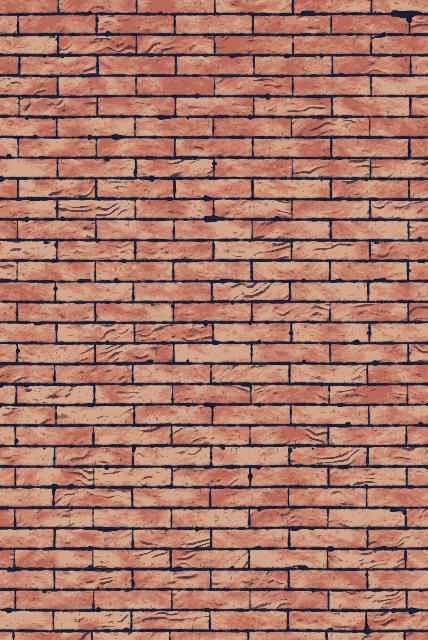
This texture is drawn by a WebGL 1 fragment shader. Its source:

```glsl
precision highp float;
uniform vec2 u_resolution;

float hash(vec2 p) {
  vec3 q = fract(p.xyx * 0.1031);
  q += dot(q, q.yzx + 33.33);
  return fract((q.x + q.y) * q.z);
}

float noise(vec2 p) {
  vec2 i = floor(p), f = fract(p);
  f = f * f * (3.0 - 2.0 * f);
  return mix(mix(hash(i), hash(i + vec2(1, 0)), f.x),
             mix(hash(i + vec2(0, 1)), hash(i + vec2(1, 1)), f.x), f.y);
}

float fbm(vec2 p) {
  float sum = 0.0, amp = 0.53;
  for (int i = 0; i < 4; i++) {
    sum += amp * noise(p);
    p = mat2(1.6, 1.2, -1.2, 1.6) * p + 7.3;
    amp *= 0.5;
  }
  return sum;
}

// Folded clay: stretched ridges over a crumbly base
float clayHeight(vec2 p, float folds) {
  vec2 q = p + 0.45 * vec2(noise(p * 1.7), noise(p * 1.9 + 31.0));
  float ridge = 1.0 - abs(2.0 * noise(q * vec2(0.9, 3.4)) - 1.0);
  return folds * ridge * 0.8 + 0.6 * fbm(p * vec2(3.0, 5.0));
}

void main() {
  // One unit is one course; y runs downward
  float px = 31.13 / u_resolution.y;
  vec2 p = gl_FragCoord.xy * px;
  p.y = 31.44 - p.y;
  vec2 wall = p;
  p.y += 0.05 * (noise(wall * vec2(0.35, 0.2)) - 0.5);

  // Running bond with a slight drift to the left
  float row = floor(p.y);
  float shift = 0.93 + 1.903 * mod(row + 1.0, 2.0) - 0.0075 * row;
  shift += 0.09 * (hash(vec2(row, 4.0)) - 0.5);
  float along = (p.x - shift) / 3.806;
  vec2 brick = vec2(floor(along), row) + 50.0;
  vec2 local = vec2((fract(along) - 0.5) * 3.806, fract(p.y) - 0.5);
  float seed = hash(brick);
  float seed2 = hash(brick + 71.0);

  // Brick outline with worn edges
  vec2 halfSize = vec2(1.875 - 0.025 * seed2, 0.446 - 0.018 * seed);
  vec2 d = abs(local) - halfSize + 0.04;
  float edge = length(max(d, 0.0)) + min(max(d.x, d.y), 0.0) - 0.04;
  edge += 0.05 * (noise(wall * 4.0) - 0.5) + 0.03 * (noise(wall * 11.0) - 0.5);
  edge += 0.12 * smoothstep(0.82, 1.0, noise(wall * 2.3 + 17.0));
  float face = 1.0 - smoothstep(-0.6 * px, 0.6 * px, edge);

  // Creases sweep in an arc that differs per brick
  vec2 clay = local + vec2(seed, seed2) * 60.0;
  clay.y += (seed2 - 0.5) * 0.3 * local.x * local.x + (seed - 0.5) * 0.5 * local.x;
  float folds = smoothstep(0.15, 0.8, seed) * smoothstep(0.25, 0.6, noise(clay * 1.1 + 9.0));
  float relief = clayHeight(clay + vec2(0.03, 0.07), folds) - clayHeight(clay, folds);

  // Tone: patches, brick variation, grain and light from above
  float tone = fbm(clay * vec2(1.0, 1.6) + 20.0) + 0.16 * (seed2 - 0.5);
  tone += 0.8 * relief + 0.2 * (noise(wall * 14.0) - 0.5);
  tone -= 0.12 * smoothstep(14.0, 0.0, wall.y) - 0.03;
  vec3 red = vec3(0.73, 0.41, 0.35);
  vec3 terracotta = vec3(0.79, 0.53, 0.44);
  vec3 sand = vec3(0.83, 0.65, 0.54);
  vec3 navy = vec3(0.08, 0.12, 0.22);
  vec3 color = mix(red, terracotta, smoothstep(0.24, 0.48, tone));
  color = mix(color, sand, smoothstep(0.48, 0.68, tone));

  // Shadowed cracks, pits and lower rim
  float crack = smoothstep(0.09, 0.26, -relief) * (0.3 + 0.6 * folds);
  float pit = 0.45 * smoothstep(0.84, 0.97, noise(wall * 8.0 + 5.0));
  float rim = 0.22 * smoothstep(-0.1, 0.0, edge) * step(0.0, local.y);
  color = mix(color, vec3(0.27, 0.2, 0.26), clamp(crack + pit + rim, 0.0, 0.85));

  // Recessed joints
  vec3 joint = navy * (0.85 + 0.3 * noise(wall * 9.0));
  gl_FragColor = vec4(mix(joint, color, face), 1.0);
}
```
